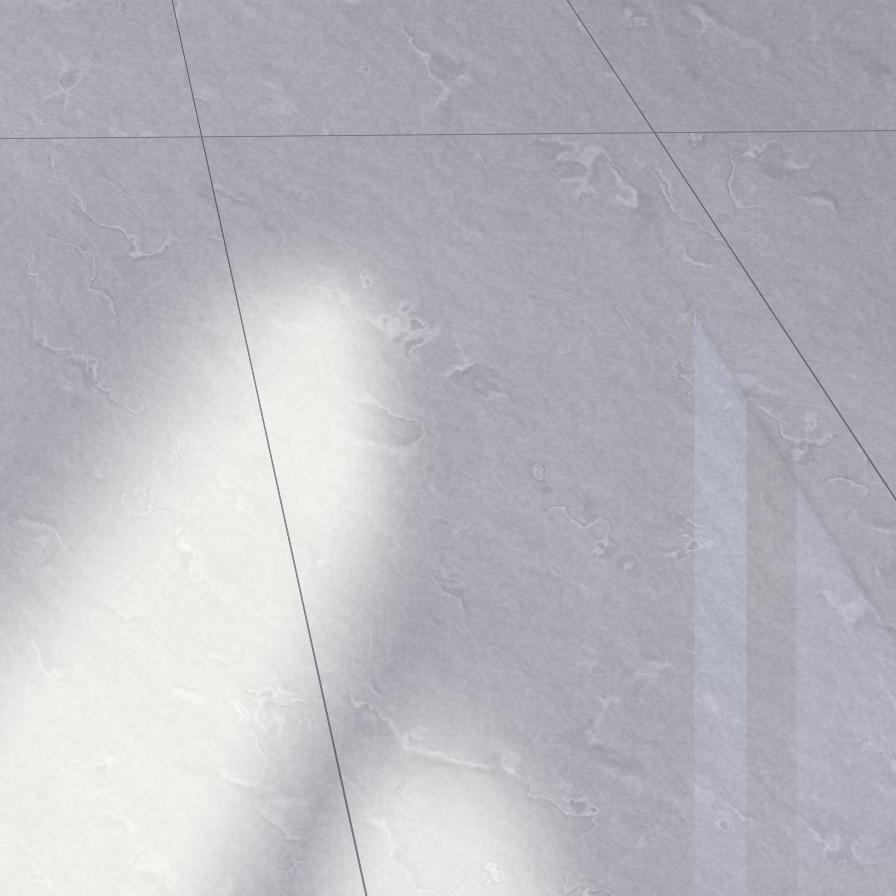
This texture is drawn by a WebGL 1 fragment shader. Its source:

```glsl
precision highp float;
// Grey stone floor tiles seen in perspective, with slate relief and pale veins.
// A tile grid converging on a vanishing point carries per-tile noise; soft
// sunlight patches and faint upright window reflections are laid over it.
uniform vec2 u_resolution;

const vec3 STONE = vec3(0.668, 0.666, 0.703);
const vec3 JOINT = vec3(0.34, 0.34, 0.37);
const vec3 SUN = vec3(0.935, 0.932, 0.920);
const vec2 VANISH = vec2(-0.025, 2.0);
const float TILE = 0.441;

float hash(vec2 p) {
  return fract(sin(dot(p, vec2(127.1, 311.7))) * 43758.545);
}

float noise(vec2 p) {
  vec2 i = floor(p), f = fract(p);
  f = f * f * (3.0 - 2.0 * f);
  return mix(mix(hash(i), hash(i + vec2(1.0, 0.0)), f.x),
             mix(hash(i + vec2(0.0, 1.0)), hash(i + 1.0), f.x), f.y);
}

float fbm(vec2 p) {
  float sum = 0.0, amp = 0.5;
  for (int i = 0; i < 5; i++) {
    sum += amp * noise(p);
    p = mat2(1.6, 1.2, -1.2, 1.6) * p + 7.3;
    amp *= 0.5;
  }
  return sum;
}

// Signed distance to the line a-b, positive on its left.
float side(vec2 p, vec2 a, vec2 b) {
  vec2 d = normalize(b - a);
  return dot(p - a, vec2(-d.y, d.x));
}

float litSide(vec2 p, vec2 a, vec2 b, float soft) {
  return smoothstep(-soft, soft, side(p, a, b));
}

float band(float x, float lo, float hi, float soft) {
  return smoothstep(lo - soft, lo + soft, x) * (1.0 - smoothstep(hi - soft, hi + soft, x));
}

float line(float dist, float halfWidth, float px) {
  return 1.0 - smoothstep(halfWidth - 0.5 * px, halfWidth + 0.5 * px, dist);
}

float nearestLine(float x) {
  return abs(fract(x + 0.5) - 0.5);
}

// Broken pale crack with a dark flank, kept where the patch noise is high.
float vein(vec2 q, vec2 scale, float warp, float width) {
  float ridge = noise(q * scale + warp) - 0.5;
  float patches = smoothstep(0.52, 0.70, fbm(q * scale * 1.4 + 31.0));
  float light = 1.0 - smoothstep(0.0, width, abs(ridge));
  float dark = 1.0 - smoothstep(0.0, 1.5 * width, abs(ridge + 1.4 * width));
  return patches * (light - 0.6 * dark);
}

// Brightness offset of the stone: clouds, embossed slate, veins and grain.
float stoneRelief(vec2 p, vec2 seed) {
  vec2 q = vec2(dot(p, vec2(0.82, -0.57)), dot(p, vec2(0.57, 0.82))) + seed;
  float warp = fbm(q * 14.0) * 3.0;
  vec2 s = q * vec2(34.0, 56.0) + warp;
  float clouds = fbm(q * vec2(6.0, 10.0)) - 0.48;
  float emboss = fbm(s) - fbm(s + vec2(0.08, 0.20));
  float veins = 0.065 * vein(q, vec2(5.0, 11.0), warp, 0.035)
              + 0.055 * vein(q + 4.7, vec2(9.0, 24.0), warp, 0.07);
  float grain = noise(q * vec2(210.0, 300.0)) + noise(p * 400.0) - 1.0;
  return 0.045 * clouds + 0.10 * emboss + veins + 0.032 * grain;
}

float sunlight(vec2 p) {
  float large = litSide(p, vec2(0.26, 0.0), vec2(0.425, 0.40), 0.085)
              * litSide(p, vec2(0.455, 0.45), vec2(0.405, 0.70), 0.07)
              * litSide(p, vec2(0.42, 0.695), vec2(0.27, 0.705), 0.07)
              * litSide(p, vec2(0.26, 0.645), vec2(0.0, 0.30), 0.105);
  float small = litSide(p, vec2(0.615, 0.0), vec2(0.55, 0.2), 0.075)
              * litSide(p, vec2(0.56, 0.17), vec2(0.42, 0.17), 0.12)
              * litSide(p, vec2(0.42, 0.2), vec2(0.365, 0.0), 0.065);
  return max(large, 0.9 * small);
}

// Upright reflected bands cut off by a slanting upper edge.
vec3 reflection(vec2 p, float px) {
  float edge = side(p, vec2(1.0, 0.282), vec2(0.69, 0.79));
  float inside = smoothstep(-px, px, edge);
  float fade = smoothstep(-0.15, 0.35, p.y);
  float bright = band(p.x, 0.775, 0.833, px) + 0.7 * band(p.x, 0.889, 1.1, 2.0 * px);
  float grey = 0.6 * band(p.x, 0.703, 0.775, px) + band(p.x, 0.833, 0.889, px);
  float rim = exp(-abs(edge) * 260.0) * smoothstep(0.70, 0.86, p.x);
  return inside * mix(0.4, 1.0, fade) * (bright * vec3(0.030, 0.035, 0.050)
       - grey * vec3(0.006, 0.008, 0.014)) - 0.045 * rim;
}

void main() {
  vec2 p = gl_FragCoord.xy / u_resolution;
  float px = 1.0 / min(u_resolution.x, u_resolution.y);

  // Floor grid in perspective
  float slope = (p.x - VANISH.x) / (VANISH.y - p.y);
  float drop = VANISH.y - p.y + 0.009 * p.x;
  vec2 grid = vec2(slope - 0.217, 1.0 / drop - 0.866) / TILE;
  float columnDist = nearestLine(grid.x) * TILE * (VANISH.y - p.y) / sqrt(1.0 + slope * slope);
  float rowDist = nearestLine(grid.y) * TILE * drop * drop;

  // Stone with broad shading
  vec2 seed = floor(grid) * vec2(5.7, 3.9);
  float relief = stoneRelief(p, seed);
  float corner = smoothstep(0.8, 1.4, p.x * 0.55 + p.y * 0.85);
  vec3 color = STONE + relief - 0.055 * corner;
  color += 0.010 * smoothstep(0.6, 0.0, p.y) * smoothstep(0.45, 0.9, p.x);
  color += reflection(p, px);

  // Sun patches, then joints
  float sun = sunlight(p);
  color = mix(color, SUN + 0.55 * relief, sun);
  float column = line(columnDist, mix(0.0012, 0.0006, p.y), px);
  float row = line(rowDist, 0.0006, px);
  color = mix(color, JOINT + 0.10 * sun, max(0.8 * column, 0.55 * row));
  gl_FragColor = vec4(color, 1.0);
}
```
